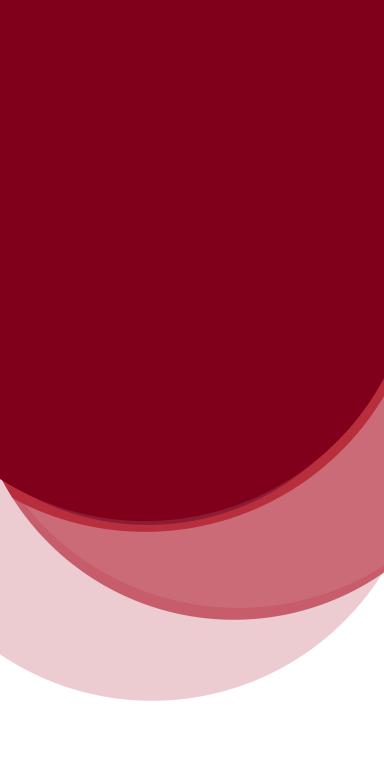
A Shadertoy shader for this background:

```glsl
#define PAPER      vec3(1.0)
#define BLUSH      vec3(0.93, 0.80, 0.82)
#define ROSE_RIM   vec3(0.78, 0.36, 0.42)
#define ROSE       vec3(0.80, 0.42, 0.47)
#define RED        vec3(0.72, 0.18, 0.24)
#define PLUM       vec3(0.55, 0.11, 0.20)
#define BURGUNDY   vec3(0.50, 0.00, 0.11)

// Coverage of a disc with a smooth edge one pixel wide
float disc(vec2 p, vec2 center, float radius) {
    float dist = length(p - center) - radius;
    return clamp(0.5 - dist * iResolution.x, 0.0, 1.0);
}

// Disc whose upper half extends upward without end
float hangingDisc(vec2 p, vec2 center, float radius) {
    return disc(vec2(p.x, min(p.y, center.y)), center, radius);
}

void mainImage(out vec4 fragColor, in vec2 fragCoord) {
    vec2 p = fragCoord / iResolution.x;

    // Pale disc at the back
    vec3 color = mix(PAPER, BLUSH, disc(p, vec2(0.396, 0.883), 0.708));

    // Rose disc with a crescent rim
    float rose = disc(p, vec2(0.609, 1.068), 0.682);
    color = mix(color, ROSE_RIM, rose);
    color = mix(color, ROSE, rose * disc(p, vec2(0.620, 1.125), 0.708));

    // Red rim, kept inside the rose disc, and a thin plum crescent
    color = mix(color, RED, rose * hangingDisc(p, vec2(0.378, 1.339), 0.724));
    color = mix(color, PLUM, disc(p, vec2(0.385, 1.288), 0.655));

    // Dark field in front
    color = mix(color, BURGUNDY, hangingDisc(p, vec2(0.378, 1.349), 0.706));

    fragColor = vec4(color, 1.0);
}
```
